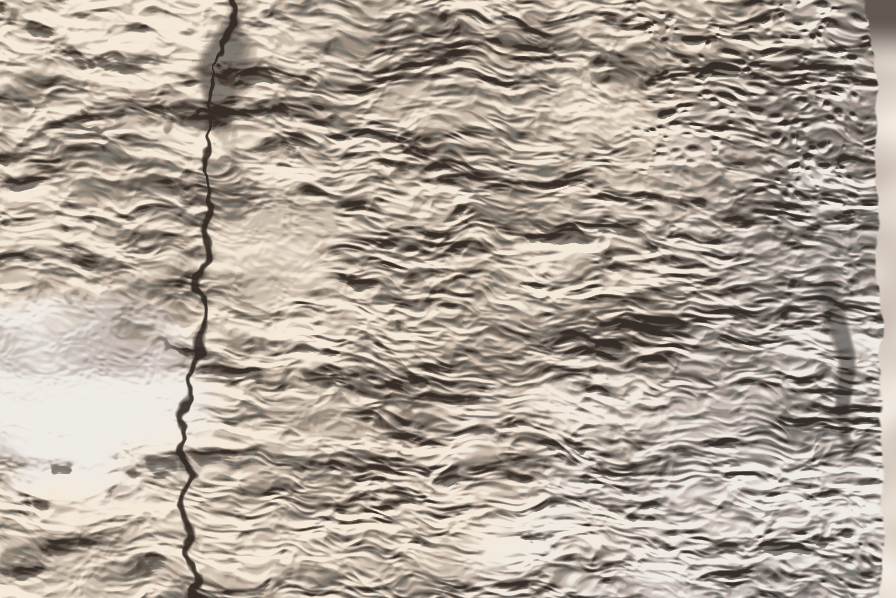
Reproduce this texture procedurally as a Shadertoy shader.

```glsl
// Sunlit, weathered sandstone cliff: thin broken ledges, bare spots, pits and cracks.

const vec2 SUN_DIR = vec2(-0.29, 0.957); // direction towards the sun
const float SUN_SLOPE = 0.75;    // steepness of the rays, sets shadow length
const float SUN_GAIN = 0.8;      // contrast of lit and unlit slopes
const float FLAT_LIGHT = 0.34;   // brightness of level rock
const float BED_CONTRAST = 0.95; // light and dark beds
const float SHADOW_DEPTH = 0.56;
const float SLOPE_STEP = 0.004;
const float BED_TILT = 0.07;     // beds dip to the right
const vec2 BROAD_SCALE = vec2(5, 14);
const vec2 LEDGE_SCALE = vec2(11, 40);
const vec2 FLAKE_SCALE = vec2(27, 85);
const vec2 KNOB_SCALE = vec2(24, 33);
const vec2 GRAIN_SCALE = vec2(75, 110);
const vec2 PIT_SCALE = vec2(33, 50);

const vec3 UMBER = vec3(0.21, 0.18, 0.16);
const vec3 BROWN = vec3(0.39, 0.35, 0.32);
const vec3 GREY = vec3(0.48, 0.47, 0.45);
const vec3 TAUPE = vec3(0.62, 0.57, 0.53);
const vec3 SAND = vec3(0.79, 0.74, 0.70);
const vec3 CREAM = vec3(0.95, 0.92, 0.88);
const vec3 WARM_TINT = vec3(1.01, 0.995, 0.965);
const vec3 COOL_TINT = vec3(0.985, 1.0, 1.02);

vec2 hash2(vec2 p) {
  vec3 q = fract(p.xyx * vec3(0.1031, 0.1030, 0.0973));
  q += dot(q, q.yzx + 33.33);
  return fract((q.xx + q.yz) * q.zy);
}

float corner(vec2 cell, vec2 offset) {
  return dot(hash2(cell) * 2.0 - 1.0, offset);
}

// Gradient noise
float gnoise(vec2 p) {
  vec2 i = floor(p), f = fract(p), o = vec2(0, 1);
  vec2 u = f * f * f * (f * (f * 6.0 - 15.0) + 10.0);
  float low = mix(corner(i, f), corner(i + o.yx, f - o.yx), u.x);
  float high = mix(corner(i + o, f - o), corner(i + 1.0, f - 1.0), u.x);
  return 1.4 * mix(low, high, u.y);
}

// Sharp crests with rounded hollows between them
float ridge(vec2 p) {
  float n = gnoise(p);
  return 1.0 - 2.0 * sqrt(n * n + 0.002);
}

// Hollows of mixed size: 1 in the middle of a pit, 0 on the walls
float pits(vec2 p) {
  vec2 cell = floor(p), f = fract(p);
  float d = 1.0;
  for (int k = 0; k < 9; k++) {
    vec2 g = vec2(k % 3 - 1, k / 3 - 1), r = hash2(cell + g);
    d = min(d, length(g + r - f) + 0.35 * fract(r.x * 7.0 + r.y * 5.0));
  }
  return 1.0 - smoothstep(0.15, 0.58, d);
}

float relief(vec2 p, float bare, float pitted) {
  vec2 q = p + 0.022 * vec2(gnoise(p * 5.0), gnoise(p * 6.0 + 9.0));
  q += vec2(0.016 * gnoise(p * 19.0 + 5.0), 0.01 * gnoise(p * vec2(17, 23)));
  q.y += BED_TILT * p.x;
  float layered = smoothstep(0.2, 0.7, p.x);
  float rock = mix(0.034, 0.020, layered) * ridge(q * BROAD_SCALE + 17.0)
    + mix(0.007, 0.013, layered) * ridge(q * LEDGE_SCALE + 31.0)
    + mix(0.003, 0.006, layered) * ridge(q * FLAKE_SCALE + 53.0)
    + 0.008 * ridge(q * KNOB_SCALE + 71.0);
  float bulk = 0.035 * gnoise(q * vec2(3, 7) + 4.0);
  float grain = 0.0022 * gnoise(q * GRAIN_SCALE);
  float hollow = 0.016 * pitted * pits(q * PIT_SCALE);
  return bulk + grain - hollow + rock * (1.0 - 0.8 * bare) * (1.0 - 0.25 * pitted);
}

float spot(vec2 p, vec2 center, vec2 radius) {
  return 1.0 - smoothstep(0.55, 1.2, length((p - center) / radius));
}

float fissure(float offset, float width) {
  return 1.0 - smoothstep(0.35 * width, width, abs(offset));
}

vec3 rockColor(float t) {
  vec3 c = mix(UMBER, BROWN, smoothstep(0.04, 0.17, t));
  c = mix(c, GREY, smoothstep(0.17, 0.33, t));
  c = mix(c, TAUPE, smoothstep(0.33, 0.50, t));
  c = mix(c, SAND, smoothstep(0.50, 0.69, t));
  return mix(c, CREAM, smoothstep(0.69, 0.88, t));
}

void mainImage(out vec4 fragColor, in vec2 fragCoord) {
  vec2 p = fragCoord / iResolution.y;
  float wobble = gnoise(p * 7.0 + 2.0);
  float jag = gnoise(p * vec2(16, 22)) + 0.4 * gnoise(p * 55.0);

  // Bare and pitted areas
  vec2 w = p + 0.07 * vec2(wobble, jag);
  float slab = spot(w, vec2(0.10, 0.34), vec2(0.27, 0.18));
  float bare = max(slab, spot(w, vec2(0.46, 0.58), vec2(0.12, 0.11)));
  bare = max(bare, 0.8 * spot(w, vec2(1.0, 0.81), vec2(0.13, 0.05)));
  bare = max(bare, 0.7 * smoothstep(0.2, 0.5, gnoise(p * vec2(4, 8) + 40.0)));
  float pitted = max(spot(w, vec2(1.33, 0.87), vec2(0.36, 0.27)),
    0.7 * spot(w, vec2(1.38, 0.07), vec2(0.26, 0.15)));
  pitted *= smoothstep(-0.4, 0.1, wobble + 0.5 * jag);

  // Slope lighting and shadows cast by the ledges
  float h = relief(p, bare, pitted);
  float slope = (h - relief(p + SUN_DIR * SLOPE_STEP, bare, pitted)) / SLOPE_STEP;
  float blocked = 0.0;
  for (float t = 0.006; t < 0.045; t += 0.006)
    blocked = max(blocked, relief(p + SUN_DIR * t, bare, pitted) - h - SUN_SLOPE * t);
  float stain = spot(w, vec2(1.08, 0.66), vec2(0.62, 0.46));
  float beds = gnoise(vec2(p.x * 2.5, (p.y + BED_TILT * p.x) * 8.0) + 0.5 * wobble + 12.0);
  float light = SUN_GAIN * slope + FLAT_LIGHT + BED_CONTRAST * beds
    + 0.4 * (wobble + bare - stain) + 0.15 * slab;
  float tone = 0.5 + 0.5 * light / sqrt(1.0 + light * light);
  tone *= 1.0 - SHADOW_DEPTH * smoothstep(0.0, 0.006, blocked);

  // Long upright crack with dark recesses, side cracks on the left
  float crackX = 0.325 + 0.075 * smoothstep(0.6, 1.0, p.y)
    + 0.05 * gnoise(vec2(p.y * 6.0, 3.5)) + 0.018 * jag;
  float crack = fissure(p.x - crackX, 0.008 + 0.009 * gnoise(p * 13.0 + 6.0));
  float sides = max(fissure(p.y - 0.80 - 0.03 * jag, 0.009),
    fissure(p.y - 0.57 + 0.5 * p.x - 0.04 * jag, 0.011));
  sides *= 1.0 - smoothstep(crackX - 0.02, crackX, p.x);
  crack = max(crack, sides * smoothstep(-0.25, 0.2, wobble));
  float recess = max(spot(w, vec2(0.39, 0.88), vec2(0.035, 0.12)),
    spot(w, vec2(1.4, 0.4), vec2(0.025, 0.16)));
  tone *= (1.0 - 0.9 * crack) * (1.0 - 0.6 * recess);

  // Warm stone, cooler on the slab and towards the lower right
  float cool = max(slab, smoothstep(0.5, 1.2, p.x - 0.6 * p.y + 0.2 * wobble));
  vec3 color = rockColor(tone) * mix(WARM_TINT, COOL_TINT, cool);

  // Pale ground past the right edge of the cliff
  float edgeX = 1.47 + 0.015 * wobble + 0.008 * jag - 0.02 * smoothstep(0.85, 1.0, p.y);
  vec3 ground = mix(SAND, CREAM, 0.5 + gnoise(p * vec2(5, 12)));
  ground = mix(ground, BROWN, smoothstep(0.88, 0.97, p.y));
  color = mix(color, ground, smoothstep(-0.003, 0.003, p.x - edgeX));
  fragColor = vec4(clamp(color, 0.0, 1.0), 1.0);
}
```
